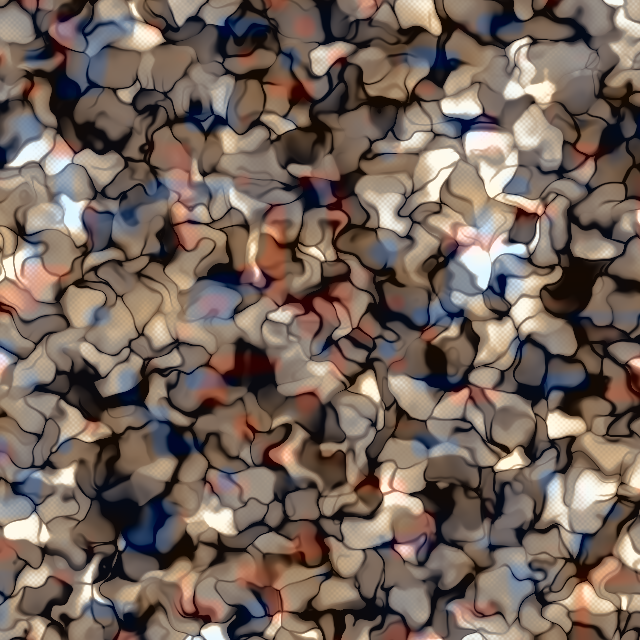
Reproduce this texture procedurally as a three.js fragment shader.

```glsl
// Densely packed gravel: bent, elongated grains in tan, grey and cream with dark crevices.
// Tilted elliptical domes compete on a jittered grid over a warped plane; the winner's tone,
// darkened at seams, is looked up in an earthy colour ramp and tinted by soft noise.
varying vec2 vUv;

float hash(vec2 p) {
  return fract(sin(dot(p, vec2(12.9898, 78.233))) * 43758.5453);
}

float noise(vec2 p) {
  vec2 i = floor(p);
  vec2 f = fract(p);
  f = f * f * (3.0 - 2.0 * f);
  return mix(mix(hash(i), hash(i + vec2(1.0, 0.0)), f.x),
             mix(hash(i + vec2(0.0, 1.0)), hash(i + vec2(1.0, 1.0)), f.x), f.y);
}

// Returns blended grain tone, height of the top dome, and its lead over the next one.
vec3 grains(vec2 p) {
  vec2 home = floor(p);
  float first = -9.0;
  float second = -9.0;
  float toneSum = 0.0;
  float weightSum = 0.0;
  for (int y = -2; y <= 2; y++) {
    for (int x = -2; x <= 2; x++) {
      vec2 cell = home + vec2(float(x), float(y));
      vec2 jitter = vec2(hash(cell + 3.1), hash(cell + 17.7));
      vec2 q = p - cell - jitter;
      float angle = 6.2832 * hash(cell + 41.3);
      float ca = cos(angle);
      float sa = sin(angle);
      q = vec2(ca * q.x + sa * q.y, ca * q.y - sa * q.x);
      q /= vec2(mix(0.75, 1.15, hash(cell + 8.9)), mix(0.45, 0.65, hash(cell + 29.4)));
      float height = 0.6 * hash(cell + 53.2) - dot(q, q);
      second = max(second, min(first, height));
      first = max(first, height);
      float weight = exp(11.0 * height);
      toneSum += weight * hash(cell + 67.8);
      weightSum += weight;
    }
  }
  return vec3(toneSum / max(weightSum, 1e-9), first, first - second);
}

// Tone from 0 (crevice) to 1 (pale quartz).
vec3 earthRamp(float t) {
  vec3 c = mix(vec3(0.05, 0.035, 0.04), vec3(0.34, 0.28, 0.24), smoothstep(0.0, 0.27, t));
  c = mix(c, vec3(0.50, 0.42, 0.36), smoothstep(0.22, 0.50, t));
  c = mix(c, vec3(0.62, 0.56, 0.49), smoothstep(0.48, 0.74, t));
  c = mix(c, vec3(0.77, 0.67, 0.55), smoothstep(0.72, 0.88, t));
  return mix(c, vec3(1.0, 0.98, 0.92), smoothstep(0.85, 1.05, t));
}

void main() {
  // Bend the plane so that the grains curl
  vec2 p = vUv * 22.0;
  vec2 bend = vec2(noise(p * 1.1 + 5.0), noise(p * 1.1 + 71.0)) - 0.5;
  vec2 ripple = vec2(noise(p * 2.3 + 33.0), noise(p * 2.3 + 91.0)) - 0.5;
  vec2 warped = p + 0.95 * bend + 0.32 * ripple;

  // Grain tone, broad light and dark patches, rounded shading
  vec3 grain = grains(warped);
  float tone = 0.60 + 0.78 * (grain.x - 0.5);
  tone += 0.45 * (noise(p * 0.45 + 12.0) - 0.5) + 0.22 * (noise(warped * 1.6 + 8.0) - 0.5);
  tone += 0.14 * grain.y;
  tone -= 0.35 * smoothstep(0.1, 0.8, -grain.y);

  // Seams between grains, broken up, and fine curling creases
  float seam = 1.0 - smoothstep(0.0, 0.32, grain.z);
  tone -= 0.46 * seam * smoothstep(0.2, 0.6, noise(p * 0.9 + 47.0));
  float crease = 1.0 - smoothstep(0.0, 0.13, abs(noise(warped * 1.5 + 23.0) - 0.5));
  tone -= 0.20 * crease * smoothstep(0.45, 0.75, noise(p * 0.8 + 62.0));

  // Faint woven grain on the light parts
  vec2 weave = sin(vUv * 6.2832 * 120.0);
  tone += 0.025 * weave.x * weave.y * smoothstep(0.45, 0.8, tone);

  // Warm and cool tints, with rusty and slate blue spots
  vec3 color = earthRamp(tone);
  float warmth = noise(p * 0.8 + 38.0) - 0.5;
  color += vec3(0.09, 0.0, -0.11) * warmth;
  float rust = smoothstep(0.66, 0.92, noise(p * 0.95 + 83.0));
  float slate = smoothstep(0.70, 0.93, noise(p * 0.9 + 109.0));
  color += vec3(0.13, -0.03, -0.05) * rust;
  color += vec3(-0.13, -0.01, 0.13) * slate;
  gl_FragColor = vec4(clamp(color, 0.0, 1.0), 1.0);
}
```
